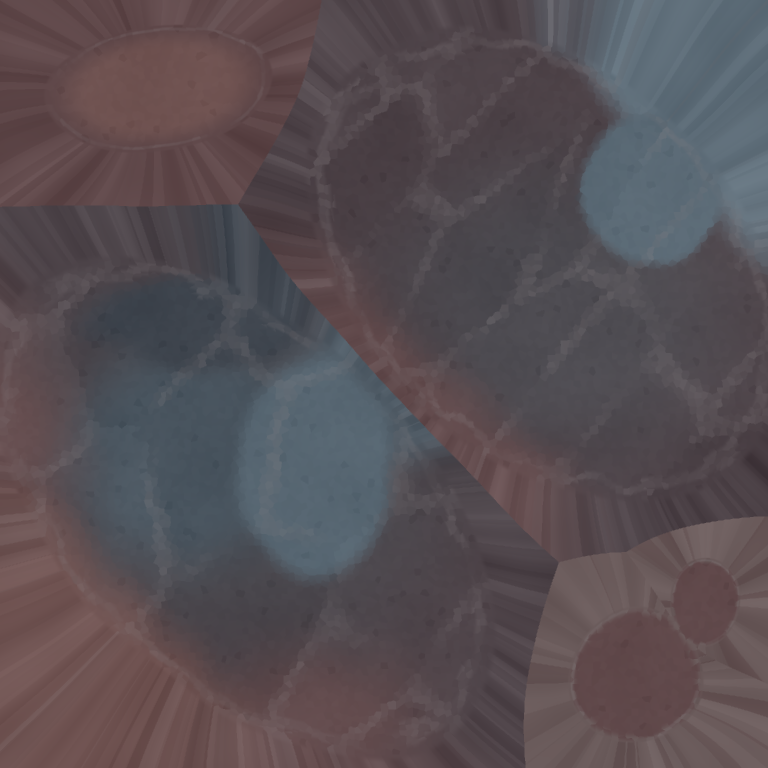
This background is drawn by a three.js fragment shader. Its source:

```glsl
varying vec2 vUv;

const vec3 PLUM  = vec3(0.300, 0.258, 0.278);
const vec3 SLATE = vec3(0.300, 0.292, 0.315);
const vec3 ROSE  = vec3(0.390, 0.298, 0.305);
const vec3 EMBER = vec3(0.435, 0.322, 0.315);
const vec3 BLUSH = vec3(0.410, 0.350, 0.350);
const vec3 STEEL = vec3(0.290, 0.335, 0.375);
const vec3 DUSK  = vec3(0.255, 0.280, 0.315);
const vec3 SKY   = vec3(0.350, 0.410, 0.455);
const vec3 CHALK = vec3(0.440, 0.410, 0.420);

const float DAB_COUNT   = 115.0;  // paint dabs across the canvas
const float DAB_JITTER  = 0.012;
const float CELL_SHADE  = 0.030;
const float STREAK      = 0.075;
const float SEAM_WIDTH  = 0.13;
const float SEAM_LIGHT  = 0.55;
const float EDGE_SMOOTH = 0.0005;

const float PATCH = 0.0, FAN = 1.0, BLOOM = 2.0, BUD = 3.0;  // shape kinds

struct Nearest { float gap; vec2 spot; float reach; float kind; };

vec2 hash2(vec2 p) {
  vec3 a = fract(vec3(p.xyx) * vec3(0.1031, 0.1030, 0.0973));
  a += dot(a, a.yzx + 33.33);
  return fract((a.xx + a.yz) * a.zy);
}

mat2 turn(float angle) {
  float c = cos(angle), s = sin(angle);
  return mat2(c, s, -s, c);
}

float slope(vec2 corner, vec2 offset) {
  return dot(hash2(corner + 71.0) * 2.0 - 1.0, offset);
}

float gradientNoise(vec2 p) {
  vec2 i = floor(p), f = p - i, u = f * f * (3.0 - 2.0 * f), e = vec2(1.0, 0.0);
  return mix(mix(slope(i, f), slope(i + e, f - e), u.x),
             mix(slope(i + e.yx, f - e.yx), slope(i + 1.0, f - 1.0), u.x), u.y);
}

// Nearest seed (xy) with the first and second seed distances (zw)
vec4 cells(vec2 p) {
  vec4 best = vec4(0.0, 0.0, 9.0, 9.0);
  for (int y = -1; y <= 1; y++)
    for (int x = -1; x <= 1; x++) {
      vec2 tile = floor(p) + vec2(float(x), float(y));
      vec2 seed = tile + 0.1 + 0.8 * hash2(tile);
      float d = distance(p, seed);
      if (d < best.z) best = vec4(seed, d, best.z);
      else best.w = min(best.w, d);
    }
  return best;
}

// Keeps the closest ellipse; points outside it are pulled back to its rim
void visit(vec2 p, vec2 centre, vec2 radii, float tilt, float kind, inout Nearest n) {
  mat2 r = turn(tilt);
  vec2 local = (p - centre) * r;
  float reach = length(local / radii);
  float gap = reach * (reach - 1.0) / max(length(local / (radii * radii)), 1e-4);
  if (gap < n.gap) n = Nearest(gap, centre + r * (local / max(reach, 1.0)), reach, kind);
}

vec3 wash(vec3 base, vec3 hue, vec2 q, vec2 centre, vec2 radii, float soft) {
  float d = length((q - centre) / radii);
  return mix(base, hue, 1.0 - smoothstep(1.0 - soft, 1.0 + soft, d));
}

vec3 fanColour(vec2 q) {
  float diagonal = q.x + q.y;
  vec3 c = wash(PLUM, SLATE, q, vec2(0.73, 0.60), vec2(0.21, 0.18), 0.6);
  c = mix(ROSE, c, smoothstep(1.04, 1.16, diagonal));
  c = mix(c, SKY + 0.04, smoothstep(1.62, 1.70, diagonal));
  return wash(c, SKY, q, vec2(0.852, 0.755), vec2(0.09, 0.10), 0.09);
}

vec3 bloomColour(vec2 q) {
  vec3 c = wash(PLUM, SLATE, q, vec2(0.30, 0.40), vec2(0.27, 0.25), 0.5);
  c = wash(c, STEEL, q, vec2(0.25, 0.41), vec2(0.15, 0.14), 0.4);
  c = wash(c, DUSK, q, vec2(0.26, 0.58), vec2(0.14, 0.06), 0.25);
  c = wash(c, STEEL + 0.02, q, vec2(0.49, 0.49), vec2(0.12, 0.10), 0.3);
  c = wash(c, SKY, q, vec2(0.41, 0.39), vec2(0.10, 0.14), 0.13);
  c = wash(c, ROSE, q, vec2(0.42, 0.05), vec2(0.13, 0.09), 0.7);
  c = wash(c, ROSE, q, vec2(0.00, 0.42), vec2(0.08, 0.15), 0.7);
  return mix(EMBER, c, smoothstep(0.33, 0.45, q.x + q.y));
}

vec3 paint(vec2 p) {
  vec2 bent = p + 0.012 * vec2(gradientNoise(p * 6.0), gradientNoise(p * 6.0 + 40.0));
  Nearest n = Nearest(9.0, p, 0.0, PATCH);
  visit(bent, vec2(0.205, 0.885), vec2(0.145, 0.080), 0.15, PATCH, n);
  visit(bent, vec2(0.712, 0.655), vec2(0.352, 0.245), -0.785, FAN, n);
  visit(bent, vec2(0.318, 0.338), vec2(0.395, 0.228), -0.785, BLOOM, n);
  visit(bent, vec2(0.830, 0.121), vec2(0.087, 0.085), 0.0, BUD, n);
  visit(bent, vec2(0.918, 0.218), vec2(0.045, 0.055), 0.0, BUD, n);

  // Dabs give crumbly edges inside and turn into rays outside
  vec2 seed = cells(n.spot * DAB_COUNT).xy;
  vec2 dab = seed / DAB_COUNT;
  float grain = hash2(seed + 17.0).x - 0.5;
  float outside = smoothstep(1.0, 1.03, n.reach);
  float reach = min(n.reach, 1.0);
  vec2 soft = mix(n.spot, dab, 0.6) + 0.02 * gradientNoise(dab * 14.0);

  vec3 colour = mix(EMBER, ROSE - 0.02, smoothstep(0.6, 1.0, reach));
  if (n.kind == FAN) colour = fanColour(soft);
  if (n.kind == BLOOM) colour = bloomColour(soft);
  if (n.kind == BUD) colour = mix(ROSE - 0.015, BLUSH, smoothstep(0.88, 1.0, reach + 0.1 * grain));

  // Long petals in the fan, rounder ones in the bloom, divided by pale seams
  float seam = 0.0;
  if (n.kind == FAN || n.kind == BLOOM) {
    vec2 scale = n.kind == FAN ? vec2(3.0, 10.5) : vec2(4.5, 6.5);
    vec4 petal = cells((dab + 0.012 * gradientNoise(dab * 22.0)) * turn(0.85) * scale);
    seam = 1.0 - smoothstep(0.3 * SEAM_WIDTH, SEAM_WIDTH, petal.w - petal.z);
    seam *= smoothstep(-0.25, 0.15, gradientNoise(dab * 9.0));
    colour += CELL_SHADE * (hash2(petal.xy + 5.0).x - 0.5);
  }
  float rimPlace = 0.95 + 0.09 * gradientNoise(dab * 24.0);
  float rim = 1.0 - smoothstep(0.012, 0.032, abs(reach - rimPlace));
  seam = max(seam, rim * smoothstep(-0.3, 0.2, gradientNoise(dab * 13.0 + 8.0)));
  seam *= 0.75 + 0.5 * grain;
  colour = mix(colour, mix(CHALK, colour + 0.08, 0.5), SEAM_LIGHT * seam * (1.0 - 0.35 * outside));

  // Mottling, dark flecks and outer rays
  colour += 0.022 * gradientNoise(p * 13.0) + DAB_JITTER * grain;
  colour -= 0.025 * step(0.47, grain) * (1.0 - outside);
  colour += outside * STREAK * (gradientNoise(n.spot * 42.0) + 0.35 * grain);
  return colour;
}

void main() {
  vec3 sum = vec3(0.0);
  for (int y = -1; y <= 1; y += 2)
    for (int x = -1; x <= 1; x += 2)
      sum += paint(vUv + EDGE_SMOOTH * vec2(float(x), float(y)));
  gl_FragColor = vec4(sum * 0.25, 1.0);
}
```
